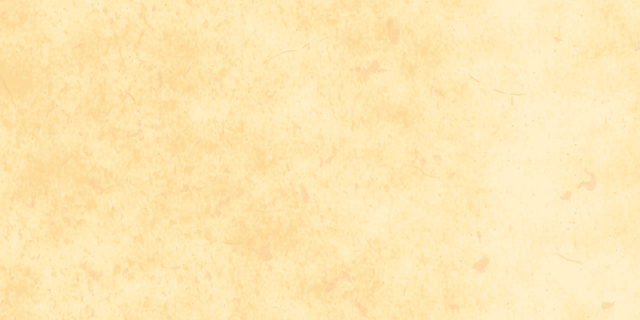
Write a Shadertoy shader that draws this texture.

```glsl
// Aged cream-yellow plaster with soft blotches, peach stains, flecks and faint scratches.

const vec3 PALE = vec3(1.0, 0.94, 0.79);
const vec3 CREAM = vec3(1.0, 0.912, 0.70);
const vec3 STRAW = vec3(0.99, 0.86, 0.605);
const vec3 PEACH = vec3(0.98, 0.78, 0.58);
const vec3 OCHRE = vec3(0.92, 0.74, 0.47);
const float TAU = 6.28318;

float hash(vec2 p) {
    vec3 q = fract(vec3(p.xyx) * 0.1031);
    q += dot(q, q.yzx + 33.33);
    return fract((q.x + q.y) * q.z);
}

mat2 rotation(float angle) {
    float c = cos(angle), s = sin(angle);
    return mat2(c, -s, s, c);
}

float cornerSlope(vec2 cell, vec2 offset) {
    float angle = TAU * hash(cell);
    return dot(vec2(cos(angle), sin(angle)), offset);
}

float gradientNoise(vec2 p) {
    vec2 i = floor(p), f = fract(p);
    vec2 u = f * f * f * (f * (f * 6.0 - 15.0) + 10.0);
    vec2 e = vec2(1.0, 0.0);
    float low = mix(cornerSlope(i, f), cornerSlope(i + e.xy, f - e.xy), u.x);
    float high = mix(cornerSlope(i + e.yx, f - e.yx), cornerSlope(i + e.xx, f - e.xx), u.x);
    return mix(low, high, u.y);
}

float fbm(vec2 p, int octaves) {
    float sum = 0.0, amplitude = 0.5;
    for (int i = 0; i < octaves; i++) {
        sum += amplitude * gradientNoise(p);
        p = rotation(0.6) * p * 2.03 + 17.3;
        amplitude *= 0.5;
    }
    return sum;
}

// Ragged patches, denser where the cover value is high
float stains(vec2 p, float cover) {
    vec2 warp = 0.03 * vec2(gradientNoise(p * 24.0), gradientNoise(p * 24.0 + 40.0));
    float field = fbm((p + warp) * vec2(15.0, 11.0) + 60.0, 5);
    return smoothstep(0.23, 0.3, field + 0.25 * cover);
}

// Short upright chips in the surface
float flecks(vec2 p, vec2 scale, float threshold) {
    vec2 q = rotation(0.25) * p + 0.012 * gradientNoise(p * 25.0);
    return smoothstep(threshold, threshold + 0.12, fbm(q * scale + 90.0, 3));
}

// Sparse round pits, one candidate per cell
float pits(vec2 p, float density, float chance) {
    vec2 cell = floor(p * density);
    vec2 centre = 0.25 + 0.5 * vec2(hash(cell + 5.0), hash(cell + 11.0));
    float radius = mix(0.07, 0.14, hash(cell + 23.0));
    float dist = length(fract(p * density) - centre);
    return step(hash(cell + 31.0), chance) * (1.0 - smoothstep(0.5 * radius, 1.6 * radius, dist));
}

// A thin bent line that fades toward both ends
float scratch(vec2 p, vec2 centre, float angle, float reach, float bend) {
    vec2 q = rotation(angle) * (p - centre);
    q.y += bend * q.x * q.x + 0.014 * gradientNoise(p * 20.0);
    float along = 1.0 - smoothstep(0.4 * reach, reach, abs(q.x));
    return along * (1.0 - smoothstep(0.0008, 0.0048, abs(q.y)));
}

float scratches(vec2 p, int count) {
    float sum = 0.0;
    for (int i = 0; i < count; i++) {
        vec2 id = vec2(float(i), 3.7);
        vec2 centre = vec2(2.0 * (float(i) + hash(id)) / float(count), 0.15 + 0.7 * hash(id + 9.0));
        float angle = mix(-1.2, 0.6, hash(id + 21.0));
        float reach = mix(0.04, 0.17, hash(id + 35.0));
        float strength = mix(0.3, 0.8, hash(id + 47.0));
        sum += strength * scratch(p, centre, angle, reach, 3.0 * hash(id + 58.0) - 1.5);
    }
    return sum * smoothstep(-0.25, 0.2, gradientNoise(p * 28.0 + 8.0));
}

vec3 toneColor(float tone) {
    vec3 light = mix(PALE, CREAM, clamp(tone * 2.0, 0.0, 1.0));
    return mix(light, STRAW, clamp(tone * 2.0 - 1.0, 0.0, 1.0));
}

void mainImage(out vec4 fragColor, in vec2 fragCoord) {
    vec2 p = fragCoord / iResolution.y;
    float across = fragCoord.x / iResolution.x;
    float wear = smoothstep(1.0, 0.2, across);
    float broad = fbm(p * 2.1 + 4.0, 4);

    // Cloudy ground: deeper at the left, paler toward the right
    float tone = 0.45 + 0.45 * (0.5 - across) + 1.3 * broad;
    tone += 0.85 * fbm(p * vec2(8.0, 10.0) + 20.0, 5);

    // Fine grain, streaky and rough
    tone += 0.5 * fbm(p * vec2(52.0, 34.0), 3);
    tone += 0.38 * gradientNoise(p * vec2(105.0, 80.0) + 7.0);
    tone += (0.12 + 0.25 * wear) * flecks(p, vec2(38.0, 24.0), 0.1);
    vec3 color = toneColor(tone);

    // Stains and small surface damage
    color = mix(color, PEACH, 0.42 * stains(p, broad));
    color = mix(color, PEACH, (0.18 + 0.3 * wear) * flecks(p + 3.0, vec2(52.0, 30.0), 0.2));
    color = mix(color, OCHRE, 0.4 * pits(p, 47.0, 0.06));
    color = mix(color, OCHRE, 0.5 * min(scratches(p, 11), 1.0));

    fragColor = vec4(color, 1.0);
}
```
